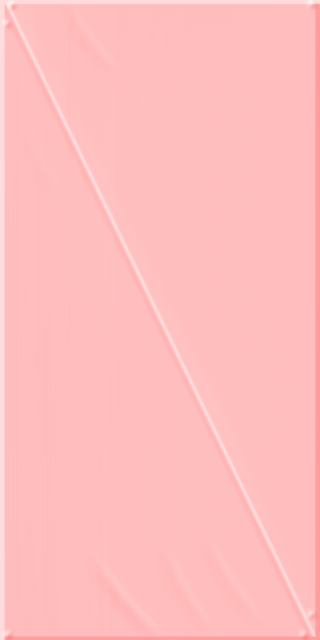
This background is drawn by a Shadertoy shader. Its source:

```glsl
// A pink embossed cloth panel: bevelled rim, one long diagonal ridge,
// faint folds near the ends and small puckers at the corners.
// Every part adds to a single shade value that tints the pink.
#define BASE_SHADE 0.742
#define RIM_WIDTH 0.0145
#define RIDGE_WIDTH 0.0062
#define RIDGE_LIGHT 0.115
#define FOLD_LIGHT 0.030
#define PUCKER_SIZE 0.011
#define THREADS 85.0
#define WEAVE_DEPTH 0.005

const float TAU = 6.2831853;

// Fold endpoints (start.xy, end.xy); the panel spans 1 by 2
const vec4 FOLDS[5] = vec4[5](
    vec4(0.20, 2.00, 0.37, 1.77),
    vec4(0.29, 0.26, 0.51, 0.00),
    vec4(0.51, 0.29, 0.66, 0.03),
    vec4(0.64, 0.32, 0.82, 0.05),
    vec4(0.09, 1.59, 0.17, 1.42));

const vec2 PUCKERS[6] = vec2[6](
    vec2(0.038, 1.983), vec2(0.023, 1.925), vec2(0.975, 1.985),
    vec2(0.026, 0.016), vec2(0.950, 0.016), vec2(0.974, 0.078));

float hash(vec2 p) {
    return fract(sin(dot(p, vec2(127.1, 311.7))) * 43758.55);
}

float noise(vec2 p) {
    vec2 i = floor(p), f = fract(p);
    f = f * f * (3.0 - 2.0 * f);
    return mix(mix(hash(i), hash(i + vec2(1, 0)), f.x),
               mix(hash(i + vec2(0, 1)), hash(i + vec2(1, 1)), f.x), f.y);
}

float bell(float d, float width) {
    return exp(-d * d / (width * width));
}

// x: position along the segment from 0 to 1, y: signed distance to its right
vec2 segmentSpace(vec2 p, vec2 a, vec2 b) {
    vec2 d = b - a;
    vec2 n = normalize(vec2(-d.y, d.x));
    return vec2(dot(p - a, d) / dot(d, d), dot(p - a, n));
}

// Soft fold: bright on the upper right, dark on the lower left
float fold(vec2 p, vec4 ends) {
    vec2 s = segmentSpace(p, ends.xy, ends.zw);
    s.y += 0.012 * sin(s.x * 3.0);
    float fade = smoothstep(-0.15, 0.35, s.x) * smoothstep(1.2, 0.65, s.x);
    return fade * (bell(s.y - 0.012, 0.014) - 0.9 * bell(s.y + 0.016, 0.022));
}

// Small bump lit from the upper left
float pucker(vec2 p, vec2 centre) {
    vec2 q = (p - centre) / PUCKER_SIZE;
    return dot(q, vec2(-0.8, 0.8)) * exp(-dot(q, q));
}

void mainImage(out vec4 fragColor, in vec2 fragCoord) {
    vec2 p = fragCoord / iResolution.xy * vec2(1.0, 2.0);

    // Broad tone, vertical streaks on the left and weave on the right
    float shade = BASE_SHADE + 0.012 * (noise(p * vec2(3.0, 2.5)) - 0.5);
    float right = smoothstep(0.35, 0.75, p.x);
    shade += 0.010 * (noise(vec2(p.x * 60.0, p.y * 0.7)) - 0.5) * (1.0 - right);
    vec2 weave = cos(TAU * THREADS * p);
    shade += WEAVE_DEPTH * mix(0.5 * weave.x, weave.x * weave.y, right);

    // Folds near the top and bottom
    for (int i = 0; i < 5; i++) {
        float strength = i == 4 ? 0.35 : (i == 1 ? 1.1 : 0.65);
        shade += FOLD_LIGHT * strength * fold(p, FOLDS[i]);
    }

    // Diagonal ridge with its shadow on the lower left
    float ridge = segmentSpace(p, vec2(0.021, 1.990), vec2(0.984, 0.008)).y;
    shade += RIDGE_LIGHT * bell(ridge - 0.001, RIDGE_WIDTH);
    shade -= 0.040 * bell(ridge + 0.013, 0.009);
    shade += 0.010 * bell(ridge - 0.025, 0.025);

    // Bevelled rim: lit at left and top, shaded at right and bottom
    float soft = 0.004;
    float leftRim = 1.0 - smoothstep(-soft, soft, p.x - RIM_WIDTH);
    float topRim = 1.0 - smoothstep(-soft, soft, 2.0 - p.y - RIM_WIDTH * 0.85);
    float rightRim = 1.0 - smoothstep(-soft, soft, 1.0 - p.x - RIM_WIDTH);
    float lowRim = 1.0 - smoothstep(-soft, soft, p.y - RIM_WIDTH * 0.75);
    shade = mix(shade, 0.62, max(rightRim, lowRim));
    shade = mix(shade, 0.86, max(leftRim, topRim));

    // Corner puckers
    for (int i = 0; i < 6; i++) shade += 0.22 * pucker(p, PUCKERS[i]);

    fragColor = vec4(1.0, vec2(clamp(shade, 0.52, 0.96)), 1.0);
}
```
